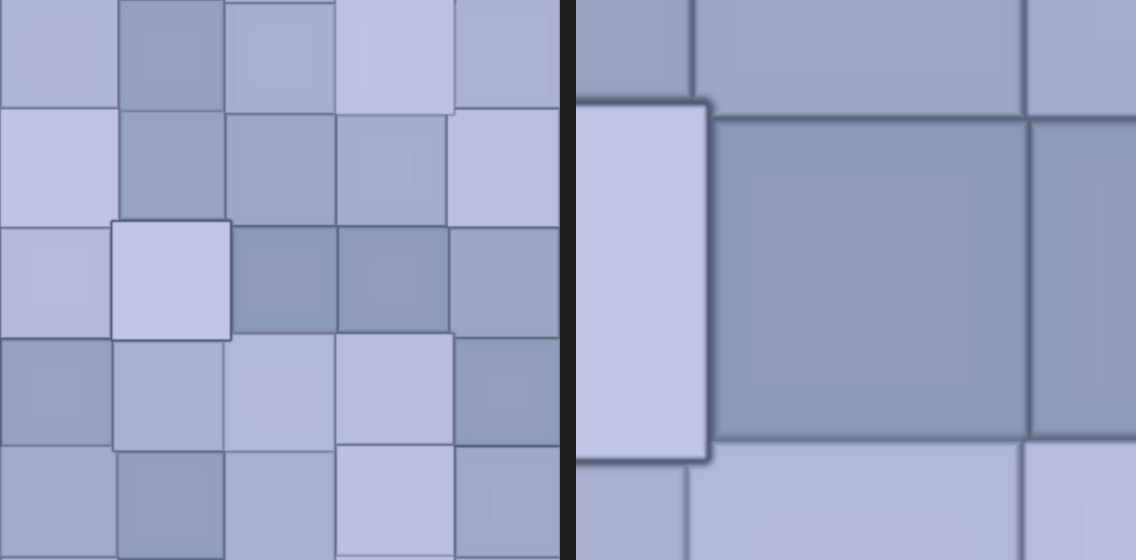
Left: the whole. Right: its middle third, enlarged.
Give the GLSL for this pattern, as a WebGL 1 fragment shader.

```glsl
precision highp float;

uniform vec2 u_resolution;

const float TILES = 5.0;
const vec3 LOW_COLOR = vec3(0.565, 0.607, 0.728);
const vec3 HIGH_COLOR = vec3(0.757, 0.767, 0.897);
const vec3 SEAM_COLOR = vec3(0.29, 0.33, 0.43);

float hash(vec2 p) {
    vec3 q = fract(vec3(p.xyx) * 0.1031);
    q += dot(q, q.yzx + 33.33);
    return fract((q.x + q.y) * q.z);
}

// Cubing modulo a prime gives every tile its own evenly spread height.
float tileHeight(vec2 cell) {
    vec2 id = mod(cell, TILES);
    float n = id.x + TILES * id.y - 12.0;
    return mod(n * n * n, 29.0) / 28.0;
}

float seamStrength(vec2 cell) {
    return mix(0.4, 0.95, hash(mod(cell, TILES) + 17.0));
}

float roundedBox(vec2 p, float halfSize, float radius) {
    vec2 q = abs(p) - halfSize + radius;
    return length(max(q, 0.0)) + min(max(q.x, q.y), 0.0) - radius;
}

// Taller blocks look larger; each one sits slightly off centre.
float tileDistance(vec2 p, vec2 cell, float height) {
    vec2 id = mod(cell, TILES);
    vec2 jitter = vec2(hash(id + 3.1), hash(id + 8.7)) - 0.5;
    vec2 center = cell + 0.5 + 0.014 * jitter;
    return roundedBox(p - center, 0.507 + 0.026 * height, 0.018);
}

float seamLine(float distance, float width) {
    float x = distance / width;
    return exp(-x * x);
}

vec3 tileColor(float height, float edgeDistance) {
    vec3 color = mix(LOW_COLOR, HIGH_COLOR, height);
    float rim = 1.0 - smoothstep(0.0, 0.4, edgeDistance);
    return color - rim * (1.0 - height) * vec3(0.018, 0.006, 0.022);
}

vec3 blockSurface(vec2 p) {
    vec2 base = floor(p);
    vec2 topCell = base;
    float topHeight = -1.0;
    float topDistance = 0.0;

    // Find the tallest block covering this point.
    for (int y = -1; y <= 1; y++) {
        for (int x = -1; x <= 1; x++) {
            vec2 cell = base + vec2(float(x), float(y));
            float height = tileHeight(cell);
            float d = tileDistance(p, cell, height);
            if (d <= 0.0 && height > topHeight) {
                topCell = cell;
                topHeight = height;
                topDistance = d;
            }
        }
    }
    if (topHeight < 0.0) return SEAM_COLOR;

    // Thin line on the block's rim, wider shade beside taller blocks.
    float shade = seamStrength(topCell) * seamLine(topDistance, 0.011);
    for (int y = -1; y <= 1; y++) {
        for (int x = -1; x <= 1; x++) {
            vec2 cell = base + vec2(float(x), float(y));
            float height = tileHeight(cell);
            if (height > topHeight) {
                float d = tileDistance(p, cell, height);
                float width = 0.014 + 0.010 * (height - topHeight);
                shade = max(shade, seamStrength(cell) * seamLine(d, width));
            }
        }
    }
    return mix(tileColor(topHeight, -topDistance), SEAM_COLOR, shade);
}

void main() {
    vec3 color = vec3(0.0);
    // Average a small grid of samples for smooth edges.
    for (int y = 0; y < 3; y++) {
        for (int x = 0; x < 3; x++) {
            vec2 offset = (vec2(float(x), float(y)) - 1.0) / 3.0;
            vec2 uv = (gl_FragCoord.xy + offset) / u_resolution;
            color += blockSurface(uv * TILES - vec2(0.025, 0.0));
        }
    }
    gl_FragColor = vec4(color / 9.0, 1.0);
}
```
